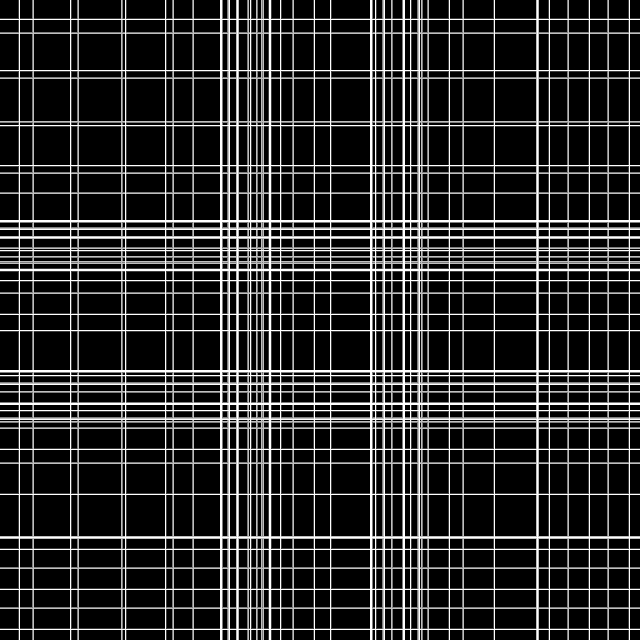
Give the GLSL for this pattern, as a WebGL 1 fragment shader.

```glsl
precision highp float;

uniform vec2 u_resolution;

#define GRID 512.0                        // thin lines are one grid unit wide
#define MAX_LINES 32                      // upper bound for lines in one band
#define SPREAD_BAND vec3(0.0, 1.0, 28.0)  // start, span, number of lines
#define LEFT_BAND vec3(0.345, 0.10, 10.0)
#define RIGHT_BAND vec3(0.58, 0.10, 8.0)
#define JITTER 1.7                        // random shift in line spacings
#define WIDE_SHARE 0.15                   // share of double-width lines
#define GROUND_COLOR vec3(0.0)
#define LINE_COLOR vec3(1.0)

float hash(float n) {
    n = fract(n * 0.1031);
    n *= n + 33.33;
    n *= n + n;
    return fract(n);
}

// Share of each pixel covered by the irregular lines of one band, per axis
vec2 bandCoverage(vec2 p, vec2 pixel, vec3 band, float seed) {
    vec2 coverage = vec2(0.0);
    for (int i = 0; i < MAX_LINES; i++) {
        float index = float(i);
        if (index >= band.z) break;
        float id = index + seed;
        float slot = fract((index + JITTER * hash(id)) / band.z);
        float nearEdge = floor((band.x + band.y * slot) * GRID);
        float farEdge = nearEdge + 1.0 + step(hash(id + 211.7), WIDE_SHARE);
        vec2 overlap = min(p + 0.5 * pixel, farEdge) - max(p - 0.5 * pixel, nearEdge);
        coverage = max(coverage, clamp(overlap / pixel, 0.0, 1.0));
    }
    return coverage;
}

void main() {
    // Measure from the upper left so both axes share one line sequence
    vec2 pixel = GRID / u_resolution;
    vec2 p = gl_FragCoord.xy * pixel;
    p.y = GRID - p.y;

    // Loose lines over the canvas, with two dense bundles
    vec2 lines = bandCoverage(p, pixel, SPREAD_BAND, 3.0);
    lines = max(lines, bandCoverage(p, pixel, LEFT_BAND, 57.0));
    lines = max(lines, bandCoverage(p, pixel, RIGHT_BAND, 91.0));

    float ink = max(lines.x, lines.y);
    gl_FragColor = vec4(mix(GROUND_COLOR, LINE_COLOR, ink), 1.0);
}
```
